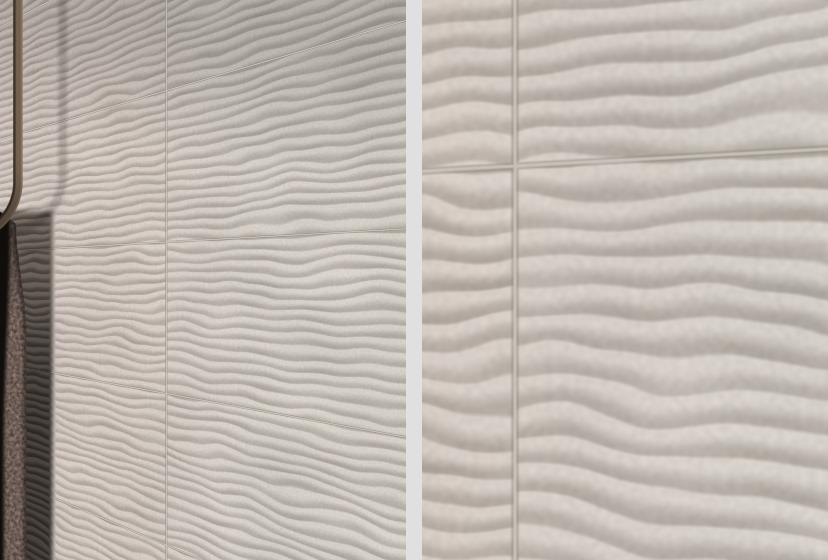
Left: the whole. Right: its middle third, enlarged.
Reproduce this texture procedurally as a Shadertoy shader.

```glsl
// Rippled wall tiles seen at an angle, with a bent rail and a hanging towel at the left.
// A perspective map gives tile coordinates; noise-warped bands form the ripples,
// and distance functions place the joints, the rail, the cloth and their shadows.

vec2 randomGradient(vec2 cell) {
    vec3 q = fract(cell.xyx * vec3(0.1031, 0.1030, 0.0973));
    q += dot(q, q.yzx + 33.33);
    return 2.0 * fract((q.xx + q.yz) * q.zy) - 1.0;
}

float gradientNoise(vec2 p) {
    vec2 i = floor(p), f = p - i;
    vec2 w = f * f * f * (f * (f * 6.0 - 15.0) + 10.0);
    vec2 e = vec2(1.0, 0.0);
    float low = mix(dot(randomGradient(i), f),
                    dot(randomGradient(i + e.xy), f - e.xy), w.x);
    float high = mix(dot(randomGradient(i + e.yx), f - e.yx),
                     dot(randomGradient(i + e.xx), f - e.xx), w.x);
    return mix(low, high, w.y);
}

// Distance to the centre line of a vertical bar that bends left at its foot
float railDistance(vec2 p) {
    vec2 q = p - vec2(-0.068, 0.675);
    return length(vec2(q.x, min(q.y, 0.0))) - 0.1;
}

vec3 wallColor(vec2 p) {
    // Perspective: tile height grows to the right, rows fan out from the horizon
    float tileHeight = 0.2 + 0.2375 * p.x;
    vec2 wall = vec2(p.x - 0.297, p.y - 0.505) / tileHeight;
    wall.y -= 0.232;
    vec2 tile = vec2(step(0.0, wall.x), floor(wall.y));
    vec2 seed = 17.3 * tile + 40.0;

    // Fifteen wavering ripples per tile, each with a soft top and a sharp lower edge
    float warp = 0.85 * gradientNoise(wall * vec2(3.2, 3.5) + seed)
               + 0.38 * gradientNoise(wall * vec2(6.5, 8.0) + seed.yx);
    float f = fract(wall.y * 15.0 + warp);
    float shade = 1.0 - smoothstep(0.06, 0.65, f) + smoothstep(0.84, 1.0, f);
    float depth = 0.17 + 0.09 * gradientNoise(wall * vec2(4.0, 9.0) + seed);

    vec3 color = mix(vec3(0.835, 0.795, 0.768), vec3(0.837, 0.815, 0.787),
                     smoothstep(0.15, 0.45, p.x));
    color *= 1.0 - depth * shade * vec3(0.94, 1.0, 1.06);
    color *= 1.0 + 0.05 * gradientNoise(p * 210.0) + 0.04 * gradientNoise(p * 9.0);
    color *= 1.0 - 0.15 * smoothstep(0.72, 1.02, p.y + 0.1 * p.x);

    // Pale joints with a thin dark rim
    float rowGap = abs(fract(wall.y + 0.5) - 0.5) * tileHeight;
    float gap = min(rowGap, abs(p.x - 0.297));
    color = mix(color, vec3(0.57, 0.54, 0.50), 0.5 * (1.0 - smoothstep(0.0012, 0.0032, gap)));
    color = mix(color, vec3(0.80, 0.78, 0.75), 0.8 * (1.0 - smoothstep(0.0003, 0.0016, gap)));

    // Soft shadow of the rail
    float band = abs(railDistance(p - vec2(0.08, 0.012)));
    color *= 1.0 - 0.17 * (1.0 - smoothstep(0.002, 0.014, band));

    // Towel shadow, deeper toward the floor and in the ripple hollows
    float towelShadow = (1.0 - smoothstep(0.088, 0.102, p.x + 0.003 * shade))
                      * (1.0 - smoothstep(0.615, 0.632, p.y));
    float dim = mix(0.34, 0.53, smoothstep(0.25, 0.62, p.y)) - 0.09 * shade;
    return color * mix(vec3(1.0), dim * vec3(1.02, 0.98, 0.94), towelShadow);
}

void mainImage(out vec4 fragColor, in vec2 fragCoord) {
    vec2 p = fragCoord / iResolution.y;
    float aa = 0.75 / iResolution.y;
    vec3 color = wallColor(p);

    // Towel: nubby weave, lit on the front fold and black behind it
    float right = mix(0.047, 0.028, smoothstep(0.4, 0.61, p.y))
                + 0.0015 * gradientNoise(vec2(3.0, p.y * 60.0));
    float fold = 0.009 + 0.011 * smoothstep(0.2, 0.6, p.y);
    float weave = gradientNoise(p * vec2(170.0, 150.0))
                + 0.5 * gradientNoise(p * vec2(300.0, 260.0));
    vec3 cloth = vec3(0.43, 0.365, 0.335) * (1.0 + 0.55 * weave);
    cloth *= 1.0 - 0.4 * smoothstep(right - 0.012, right, p.x);
    cloth *= 1.0 - 0.25 * smoothstep(0.4, 0.6, p.y);
    cloth = mix(vec3(0.065, 0.052, 0.042), cloth, smoothstep(fold - 0.008, fold + 0.004, p.x));
    float top = 0.622 - 0.75 * p.x;
    float towel = (1.0 - smoothstep(right - aa, right + aa, p.x))
                * (1.0 - smoothstep(top - aa, top + aa, p.y));
    color = mix(color, cloth, towel);

    // Rail: brushed bronze with a dark inner side and a fine bright edge
    float r = railDistance(p);
    vec3 metal = mix(vec3(0.25, 0.20, 0.15), vec3(0.45, 0.38, 0.31),
                     smoothstep(-0.006, -0.002, r));
    metal += 0.08 * smoothstep(0.004, 0.007, r);
    metal *= 1.0 - 0.3 * (1.0 - smoothstep(0.58, 0.72, p.y));
    color = mix(color, metal, 1.0 - smoothstep(0.0085 - aa, 0.0085 + aa, abs(r)));

    fragColor = vec4(color, 1.0);
}
```
